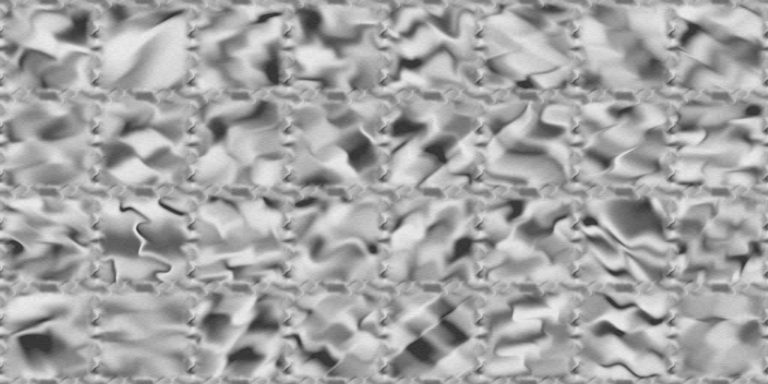
Reproduce this texture procedurally as a Shadertoy shader.

```glsl
// Grey swirled marble in an 8 by 4 grid of square tiles.
// Each tile sums randomly directed sines over a sine-warped domain, and fades
// at its rim into one periodic pattern that all tiles share, with a dark dash.

const float TAU = 6.2831853;

vec3 hash3(vec2 p) {
    vec3 q = fract(p.xyx * vec3(0.1031, 0.1030, 0.0973));
    q += dot(q, q.yxz + 33.33);
    return fract((q.xxy + q.yzz) * q.zyx);
}

// Integer wave vector, so every wave repeats exactly over one tile
vec2 waveVector(vec3 rnd, vec2 reach) {
    return vec2(floor(rnd.x * (2.0 * reach.x + 1.0)) - reach.x,
                1.0 + floor(rnd.y * reach.y));
}

float marble(vec2 p, vec2 seed) {
    vec2 q = p * TAU;

    // Fold the domain, mostly sideways
    for (int i = 0; i < 6; i++) {
        vec2 key = seed + float(i) * vec2(7.3, 3.7);
        vec3 rnd = hash3(key);
        vec3 turn = hash3(key + 51.7);
        vec2 k = waveVector(rnd, vec2(3.0, 4.0));
        vec2 push = vec2(1.15, 0.7) * vec2(cos(TAU * turn.x), sin(TAU * turn.x));
        q += 0.8 * push / length(k) * sin(dot(k, q) + TAU * rnd.z);
    }

    // Layer broad waves over the folded domain
    float sum = 0.0;
    for (int i = 0; i < 5; i++) {
        vec3 rnd = hash3(seed + 113.1 + float(i) * vec2(5.9, 8.3));
        vec2 k = waveVector(rnd, vec2(2.0, 3.0));
        sum += sin(dot(k, q) + TAU * rnd.z);
    }
    return 0.5 + 0.13 * sum;
}

void mainImage(out vec4 fragColor, in vec2 fragCoord) {
    vec2 uv = fragCoord / iResolution.xy;
    vec2 grid = uv * vec2(8.0, 4.0);
    vec2 tile = floor(grid);
    vec2 local = fract(grid);
    vec2 rim = min(local, 1.0 - local);

    // Individual centre, shared finer rim
    float centreTone = marble(local, tile * vec2(17.3, 29.7) + 11.0);
    float rimTone = marble(local * 2.0, vec2(71.0, 43.0));
    vec2 inside = smoothstep(vec2(0.0), vec2(0.13, 0.12), rim);
    float v = mix(rimTone, centreTone, inside.x * inside.y);

    // Tone curve with a long dark tail
    float grey = clamp(0.15 + 1.35 * v - 0.6 * v * v, 0.22, 0.9);

    // Muted horizontal seam and its dark central dash
    grey = mix(0.61, grey, 0.45 + 0.55 * smoothstep(0.01, 0.08, rim.y));
    vec2 dash = abs(vec2(local.x - 0.5, rim.y)) - vec2(0.06, 0.015);
    float dashDist = length(max(dash, 0.0));
    grey = mix(grey, 0.42, 0.85 * (1.0 - smoothstep(0.0, 0.05, dashDist)));

    // Faint sideways grain
    grey += 0.03 * (hash3(floor(uv * vec2(256.0, 256.0))).x - 0.5);

    fragColor = vec4(vec3(grey), 1.0);
}
```
